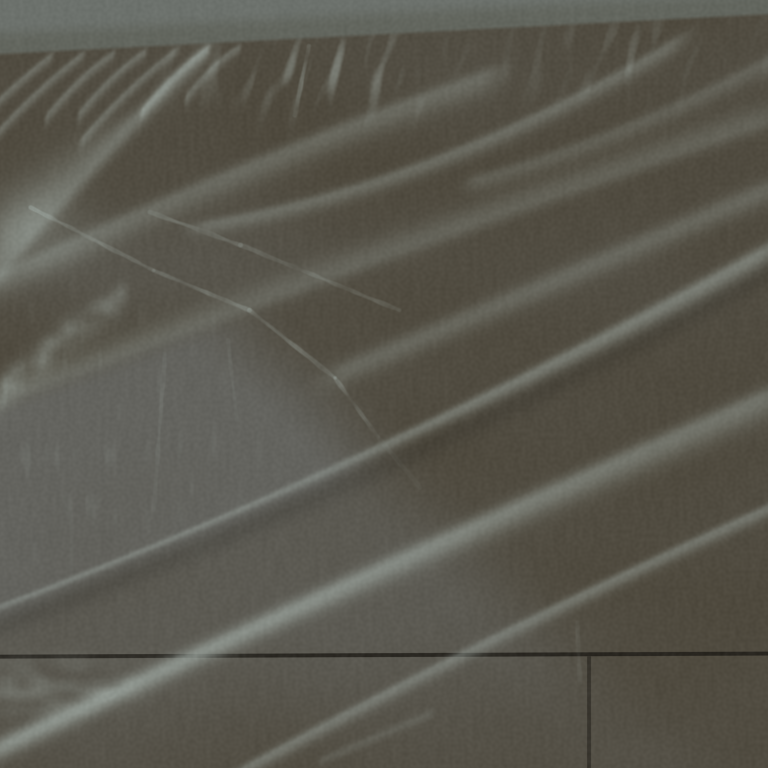
This texture is drawn by a WebGL 1 fragment shader. Its source:

```glsl
precision highp float;
// Creased translucent plastic sheet with diagonal folds over a brown panel.
uniform vec2 u_resolution;

const vec3 PANEL = vec3(0.295, 0.272, 0.222);
const vec3 HAZE = vec3(0.39, 0.39, 0.37);
const vec3 SHEEN = vec3(0.60, 0.635, 0.61);
const vec3 RAIL = vec3(0.425, 0.445, 0.425);
const vec3 SEAM = vec3(0.13, 0.12, 0.10);
const float GRAIN = 0.022;
const float SEAM_WIDTH = 0.0016;

float hash(float n) { return fract(sin(n * 91.7) * 4373.5); }

vec2 gradient(vec2 cell) {
  float a = 6.2832 * fract(sin(dot(cell, vec2(127.1, 311.7))) * 4375.85);
  return vec2(cos(a), sin(a));
}

float noise(vec2 p) {
  vec2 i = floor(p), f = fract(p), e = vec2(1.0, 0.0);
  vec2 u = f * f * f * (f * (f * 6.0 - 15.0) + 10.0);
  float low = mix(dot(gradient(i), f), dot(gradient(i + e), f - e), u.x);
  float high = mix(dot(gradient(i + e.yx), f - e.yx),
                   dot(gradient(i + e.xx), f - e.xx), u.x);
  return mix(low, high, u.y);
}

// Bowed ridge from a to b; widths.x is its falloff above, widths.y below.
float fold(vec2 p, vec2 a, vec2 b, float bow, vec2 widths) {
  vec2 ab = b - a;
  float t = (p.x - a.x) / ab.x;
  float slope = (ab.y + 4.0 * bow * (1.0 - 2.0 * t)) / ab.x;
  float d = p.y - a.y - ab.y * t - 4.0 * bow * t * (1.0 - t);
  d /= sqrt(1.0 + slope * slope) * (d > 0.0 ? widths.x : widths.y);
  float ends = smoothstep(-0.08, 0.02, t) * (1.0 - smoothstep(0.98, 1.08, t));
  return exp(-d * d) * ends;
}

// Thin broken scratch along a segment.
float crease(vec2 p, vec2 a, vec2 b) {
  vec2 ab = b - a;
  float t = clamp(dot(p - a, ab) / dot(ab, ab), 0.0, 1.0);
  float d = length(p - a - ab * t) + 0.002 * noise(p * 45.0);
  float glint = 0.55 + 0.9 * noise(p * 32.0 + 7.0);
  return (1.0 - smoothstep(0.0008, 0.0042, abs(d))) * clamp(glint, 0.1, 1.0);
}

float blob(vec2 p, vec2 center, vec2 size) {
  vec2 q = (p - center) / size;
  return exp(-dot(q, q));
}

float longFolds(vec2 p) {
  float s = 0.0;
  float right = smoothstep(0.2, 1.0, p.x);
  s += mix(0.76, 0.46, right) * fold(p, vec2(0.0, 0.027), vec2(1.0, 0.484), 0.005, vec2(0.012, mix(0.015, 0.025, right)));
  s += mix(0.43, 0.55, right) * fold(p, vec2(0.0, 0.21), vec2(1.0, 0.675), -0.022, vec2(mix(0.004, 0.009, right), mix(0.005, 0.016, right)));
  s += 0.46 * fold(p, vec2(0.32, 0.0), vec2(1.0, 0.338), 0.008, vec2(0.006, 0.011));
  s += 0.31 * fold(p, vec2(0.443, 0.515), vec2(1.0, 0.753), 0.0, vec2(0.013, 0.017));
  s += 0.27 * fold(p, vec2(0.0, 0.48), vec2(1.0, 0.844), 0.006, vec2(0.022, 0.012));
  s += 0.36 * fold(p, vec2(0.27, 0.707), vec2(0.872, 0.94), -0.031, vec2(0.007, 0.013));
  s += 0.34 * fold(p, vec2(0.0, 0.638), vec2(0.63, 0.9), 0.009, vec2(0.010, 0.022));
  s += 0.45 * fold(p, vec2(0.0, 0.65), vec2(0.268, 0.935), 0.007, vec2(mix(0.045, 0.008, smoothstep(0.02, 0.2, p.x)), 0.012));
  s += 0.24 * fold(p, vec2(0.62, 0.765), vec2(1.0, 0.92), -0.012, vec2(0.008, 0.014));
  s += 0.33 * fold(p, vec2(0.0, 0.49), vec2(0.16, 0.615), 0.008, vec2(0.014, 0.020)) * (1.0 + noise(p * 40.0));
  s += 0.18 * fold(p, vec2(0.42, 0.01), vec2(0.56, 0.07), 0.0, vec2(0.006));
  return s;
}

// Gathered pleats and puckers hanging below the rail.
float gathers(vec2 p) {
  float s = 0.0;
  for (int i = 0; i < 7; i++) {
    float k = float(i);
    vec2 top = vec2(0.065 + 0.041 * k, 0.926 + 0.002 * k);
    vec2 drop = vec2(0.10, 0.095) * (0.65 + 0.65 * hash(k + 2.0));
    s += 0.36 * fold(p, top - drop, top, 0.006, vec2(0.004, 0.007));
  }
  float pucker = noise(vec2((p.x - 0.25 * p.y) * 50.0, p.y * 13.0));
  s += 0.55 * smoothstep(0.08, 0.5, pucker) * blob(p, vec2(0.44, 0.91), vec2(0.16, 0.05));
  s += 0.25 * smoothstep(0.1, 0.5, pucker) * blob(p, vec2(0.84, 0.93), vec2(0.15, 0.05));
  s += 0.42 * crease(p, vec2(0.384, 0.85), vec2(0.402, 0.94));
  return s;
}

float scratches(vec2 p) {
  float s = crease(p, vec2(0.04, 0.73), vec2(0.2, 0.648));
  s += crease(p, vec2(0.2, 0.648), vec2(0.325, 0.596));
  s += 1.2 * crease(p, vec2(0.325, 0.596), vec2(0.436, 0.508));
  s += 1.2 * crease(p, vec2(0.436, 0.508), vec2(0.492, 0.431));
  s += 0.3 * crease(p, vec2(0.492, 0.431), vec2(0.547, 0.365));
  s += crease(p, vec2(0.195, 0.724), vec2(0.313, 0.681));
  s += 0.7 * crease(p, vec2(0.313, 0.681), vec2(0.52, 0.596));
  s += 0.5 * crease(p, vec2(0.2, 0.336), vec2(0.215, 0.54));
  s += 0.5 * crease(p, vec2(0.308, 0.453), vec2(0.297, 0.557));
  s += 0.4 * crease(p, vec2(0.755, 0.11), vec2(0.752, 0.19));
  return 0.38 * s;
}

void main() {
  vec2 p = gl_FragCoord.xy / u_resolution;

  // Milky film, bounded by the middle folds and the long scratch
  float lowerFold = 0.21 + 0.465 * p.x - 0.088 * p.x * (1.0 - p.x);
  float film = 1.0 - smoothstep(0.78, 0.98, p.x + p.y);
  film *= 1.0 - smoothstep(-0.02, 0.03, p.y - 0.47 - 0.37 * p.x);
  film *= mix(0.48, 0.80, smoothstep(-0.03, 0.0, p.y - lowerFold));
  film *= smoothstep(-0.1, 0.2, p.y);
  film += 0.20 + 0.16 * noise(p * vec2(4.0, 7.0));
  film += 0.3 * blob(p, vec2(0.2, 0.66), vec2(0.22, 0.07));
  vec3 color = mix(PANEL, HAZE, clamp(film, 0.0, 1.0));
  color *= 1.0 - 0.10 * fold(p, vec2(0.0, 0.185), vec2(1.0, 0.645), -0.022, vec2(0.016));

  // Panel joints
  float joint = abs(p.y - 0.145 - 0.004 * p.x);
  float upright = max(abs(p.x - 0.767), p.y - 0.147);
  float seams = 1.0 - smoothstep(SEAM_WIDTH, SEAM_WIDTH * 2.2, joint);
  seams = max(seams, 0.65 * (1.0 - smoothstep(SEAM_WIDTH, SEAM_WIDTH * 2.2, upright)));
  color = mix(color, SEAM, 0.85 * seams);

  // Light caught by the sheet
  float light = longFolds(p) + gathers(p) + scratches(p);
  light += 0.26 * blob(p, vec2(0.04, 0.70), vec2(0.07, 0.05));
  float mottling = noise(p * vec2(25.0, 45.0));
  light += (0.2 + 0.5 * mottling) * blob(p, vec2(0.04, 0.105), vec2(0.12, 0.035));
  float wisps = smoothstep(0.2, 0.6, noise(p * vec2(70.0, 16.0)));
  light += 0.15 * wisps * blob(p, vec2(0.12, 0.42), vec2(0.22, 0.17));
  color = mix(color, SHEEN, clamp(light, 0.0, 0.85));

  // Rail along the top
  float railEdge = p.y - 0.929 - 0.052 * p.x;
  vec3 rail = mix(RAIL * vec3(0.91, 0.90, 0.87), RAIL, smoothstep(0.015, 0.04, railEdge));
  color = mix(color, rail, smoothstep(-0.003, 0.004, railEdge));

  color += GRAIN * (noise(p * 190.0) + 0.6 * noise(p * vec2(130.0, 25.0)));
  gl_FragColor = vec4(color, 1.0);
}
```
